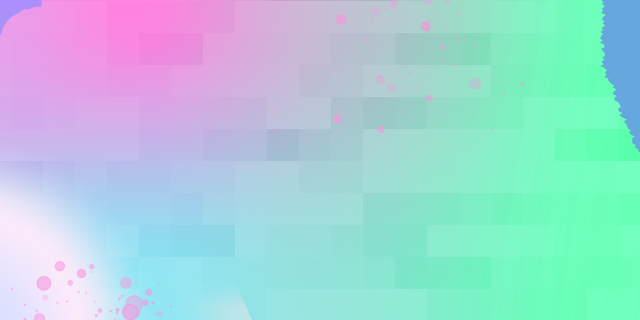
Give the GLSL for this background, as a WebGL 1 fragment shader.

```glsl
precision highp float;

uniform vec2 u_resolution;

#define PINK vec3(1.0, 0.54, 0.89)
#define CYAN vec3(0.58, 0.91, 0.96)
#define MINT vec3(0.45, 1.0, 0.75)
#define LILAC vec3(0.83, 0.70, 0.95)
#define HAZE vec3(0.75, 0.79, 0.82)
#define BLUE vec3(0.40, 0.66, 0.87)
#define VIOLET vec3(0.67, 0.56, 0.98)
#define GLOW vec3(0.99, 0.92, 0.98)
#define SPLAT vec3(0.98, 0.57, 0.86)
#define BRICK 0.1
#define BRICK_TINT 0.2
#define DOTS 40

float hash(vec2 p) {
  return fract(sin(dot(p, vec2(127.1, 311.7))) * 43758.5453);
}

float noise(float x, float seed) {
  float i = floor(x);
  float f = fract(x);
  f = f * f * (3.0 - 2.0 * f);
  return mix(hash(vec2(i, seed)), hash(vec2(i + 1.0, seed)), f);
}

// Pink at upper left, cyan at lower left, grey haze between, mint on the right
vec3 wash(vec2 p) {
  vec3 left = mix(CYAN, PINK, smoothstep(0.1, 1.0, p.y));
  float edge = (1.0 - smoothstep(0.0, 0.4, p.x)) * smoothstep(0.3, 0.7, p.y);
  left = mix(left, LILAC, 0.45 * edge);
  vec3 color = mix(left, MINT, smoothstep(0.42, 1.92, p.x));
  float haze = smoothstep(0.4, 1.05, p.x) * (1.0 - smoothstep(1.05, 1.85, p.x));
  return mix(color, HAZE, 0.45 * haze * mix(0.6, 1.0, p.y));
}

// Rows of faint blocks with random lengths
float bricks(vec2 p, float cells, float seed) {
  vec2 grid = (p - vec2(0.035, -0.003)) / BRICK;
  float row = floor(grid.y);
  float shift = floor(hash(vec2(row, seed)) * cells);
  float column = floor((floor(grid.x) + shift) / cells);
  return smoothstep(0.55, 1.0, hash(vec2(column + seed, row)));
}

// Pale disc of light in the lower left corner
vec3 addGlow(vec3 color, vec2 p) {
  float d = length(p - vec2(-0.13, -0.04));
  vec3 light = mix(vec3(0.86, 0.88, 1.0), GLOW, smoothstep(0.12, 0.42, d));
  return mix(color, light, 1.0 - smoothstep(0.36, 0.63, d));
}

// Small wedge with one crisp side at the bottom
float wedge(vec2 p, float aa) {
  float side = 0.787 - 0.43 * p.y;
  float crisp = 1.0 - smoothstep(-aa, aa, p.x - side);
  float soft = smoothstep(0.54, 0.78, p.x + 0.3 * p.y);
  return crisp * soft * (1.0 - smoothstep(0.02, 0.125, p.y));
}

// Scattered round drops, mostly tiny
float splatter(vec2 p, vec2 corner, vec2 size, float maxRadius, float seed, float aa) {
  float cover = 0.0;
  for (int i = 0; i < DOTS; i++) {
    float k = float(i);
    float h = hash(vec2(k, seed));
    float x = 0.5 * (hash(vec2(k, seed + 1.0)) + hash(vec2(k, seed + 2.0)));
    float y = hash(vec2(k, seed + 3.0));
    vec2 d = p - corner - size * vec2(x, y * sqrt(y));
    float radius = 0.003 + maxRadius * h * h * h * h;
    float drop = 1.0 - smoothstep(-aa, aa, length(d) - radius);
    float rim = mix(0.75, 1.0, smoothstep(0.6, 1.0, length(d) / radius));
    cover = max(cover, drop * rim * mix(0.4, 1.0, hash(vec2(k, seed + 4.0))));
  }
  return cover;
}

// Ragged strip on the right
float tornStrip(vec2 p, float aa) {
  float edge = 1.88 + 0.42 * max(0.81 - p.y, 0.0);
  edge += 0.018 * (noise(p.y * 40.0, 3.0) - 0.5);
  edge += 0.016 * (noise(p.y * 150.0, 8.0) - 0.5);
  return smoothstep(-aa, aa, p.x - edge);
}

// Corner cut by a rounded outline
float cornerCut(vec2 p, float aa) {
  float d = length(p - vec2(0.125, 0.844)) - 0.134;
  d += 0.005 * (noise(p.x * 55.0, 5.0) - 0.5);
  float inside = smoothstep(-aa, aa, d);
  return inside * (1.0 - smoothstep(-aa, aa, p.x - 0.13)) * step(0.844, p.y);
}

void main() {
  vec2 p = gl_FragCoord.xy / u_resolution.y;
  float aa = 0.75 / u_resolution.y;

  // Blocks deepen the wash without greying its pure channels
  vec3 color = wash(p);
  float blocks = bricks(p, 3.0, 2.0) + 0.7 * bricks(p, 5.0, 17.0) + 0.5 * bricks(p, 2.0, 31.0);
  color = mix(color, color * color, BRICK_TINT * blocks);

  // Fine slanted streaks in the mint area
  float streak = noise(p.x * 70.0 - p.y * 12.0, 11.0) - 0.5;
  color += 0.01 * streak * smoothstep(1.3, 1.7, p.x);

  color = addGlow(color, p);
  color = mix(color, vec3(0.84, 0.90, 0.92), 0.65 * wedge(p, aa));

  float low = splatter(p, vec2(-0.14, 0.0), vec2(0.78, 0.18), 0.025, 21.0, aa);
  float high = splatter(p, vec2(0.92, 1.0), vec2(0.84, -0.44), 0.016, 47.0, aa);
  color = mix(color, SPLAT, 0.85 * max(low, high));

  color = mix(color, BLUE, tornStrip(p, aa));
  color = mix(color, VIOLET, cornerCut(p, aa));
  gl_FragColor = vec4(clamp(color, 0.0, 1.0), 1.0);
}
```
